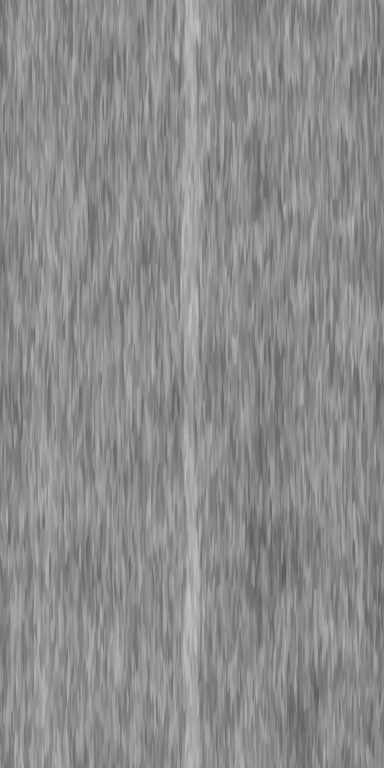
This texture is drawn by a Shadertoy shader. Its source:

```glsl
// Grey brushed wood grain: fine vertical fibres with a pale ragged central streak.

const float BASE_GREY = 0.552;
const vec2 FINE_CELLS = vec2(205.0, 19.0);   // fibres per canvas width
const vec2 STRAND_CELLS = vec2(112.0, 9.0);
const vec2 CLOUD_CELLS = vec2(13.0, 5.0);
const vec2 STAIN_CELLS = vec2(14.0, 9.0);
const float FINE_CONTRAST = 0.165;
const float STRAND_CONTRAST = 0.115;
const float CLOUD_CONTRAST = 0.05;
const float STAIN_DEPTH = 0.035;
const float CELL_SHARPNESS = 8.0;
const float STREAK_X = 0.495;
const float STREAK_HALF_WIDTH = 0.018;
const float STREAK_LIGHT = 0.105;
const float SEAM_Y = 0.875;

vec2 hash2(vec2 cell) {
    vec3 h = fract(cell.xyx * vec3(0.1031, 0.1030, 0.0973));
    h += dot(h, h.yzx + 33.33);
    return fract((h.xx + h.yz) * h.zy);
}

// Cellular noise whose random cell shades blend softly; result is 0..1.
float cellShade(vec2 p, float sharpness) {
    vec2 cell = floor(p);
    vec2 local = p - cell;
    float shade = 0.0;
    float total = 0.0;
    for (int y = -1; y <= 1; y++) {
        for (int x = -1; x <= 1; x++) {
            vec2 offset = vec2(x, y);
            vec2 id = cell + offset;
            vec2 d = offset + hash2(id + 17.0) - local;
            float weight = exp(-sharpness * dot(d, d));
            shade += weight * hash2(id + 91.0).x;
            total += weight;
        }
    }
    return shade / total;
}

// Slow sideways drift of the fibres.
float drift(vec2 p) {
    return 0.0014 * sin(7.0 * p.y + 9.0 * p.x)
         + 0.0008 * sin(19.0 * p.y - 14.0 * p.x + 1.3);
}

// Broad light and dark bands across the width.
float bands(float x) {
    float light = exp(-pow((x - 0.12) / 0.05, 2.0));
    float dark = exp(-pow((x - 0.73) / 0.06, 2.0));
    float edges = smoothstep(0.06, 0.0, x) + smoothstep(0.9, 1.0, x);
    return 0.018 * light - 0.016 * dark - 0.025 * edges;
}

// Pale streak with frayed sides, slightly displaced below the seam.
float streak(vec2 p, float fray) {
    float below = 1.0 - smoothstep(SEAM_Y - 0.003, SEAM_Y + 0.003, p.y);
    float centre = STREAK_X + 0.003 * sin(4.3 * p.y + 0.5)
                 + 0.0015 * sin(13.0 * p.y) + 0.003 * below;
    float halfWidth = STREAK_HALF_WIDTH + 0.002 * sin(5.1 * p.y + 1.0)
                    + 0.010 * (fray - 0.5);
    float side = abs(p.x - centre) - halfWidth;
    float core = 1.0 - smoothstep(-0.004, 0.003, side);
    float halo = exp(-pow((p.x - centre + 0.008) / 0.04, 2.0));
    return core * (0.95 + 0.12 * sin(3.0 * p.y)) + 0.1 * halo;
}

void mainImage(out vec4 fragColor, in vec2 fragCoord) {
    vec2 p = fragCoord / iResolution.x;
    vec2 grain = vec2(p.x + drift(p), p.y);

    // Fibre layers
    float fine = cellShade(grain * FINE_CELLS, CELL_SHARPNESS);
    float strand = cellShade(grain * STRAND_CELLS + 40.0, CELL_SHARPNESS);

    // Clouds and stains feathered along the fibres
    vec2 feathered = grain + vec2(0.0, 0.06 * (strand - 0.5));
    float cloud = cellShade(feathered * CLOUD_CELLS + 7.0, 5.0);
    float stain = smoothstep(0.6, 0.85, cellShade(feathered * STAIN_CELLS + 60.0, 5.0));
    stain *= mix(0.6, 1.3, smoothstep(0.5, 0.75, p.x));

    float grey = BASE_GREY + bands(p.x);
    grey += FINE_CONTRAST * (fine - 0.5);
    grey += STRAND_CONTRAST * (strand - 0.5);
    grey += CLOUD_CONTRAST * (cloud - 0.5);
    grey -= STAIN_DEPTH * stain;

    // Central streak and its faint cross seam
    float pale = streak(p, strand);
    grey = mix(grey, BASE_GREY, 0.25 * clamp(pale, 0.0, 1.0));
    grey += STREAK_LIGHT * pale;
    float seam = 1.0 - smoothstep(0.001, 0.004, abs(p.y - SEAM_Y));
    grey -= 0.02 * seam * clamp(pale, 0.0, 1.0);

    fragColor = vec4(vec3(clamp(grey, 0.0, 1.0)), 1.0);
}
```
